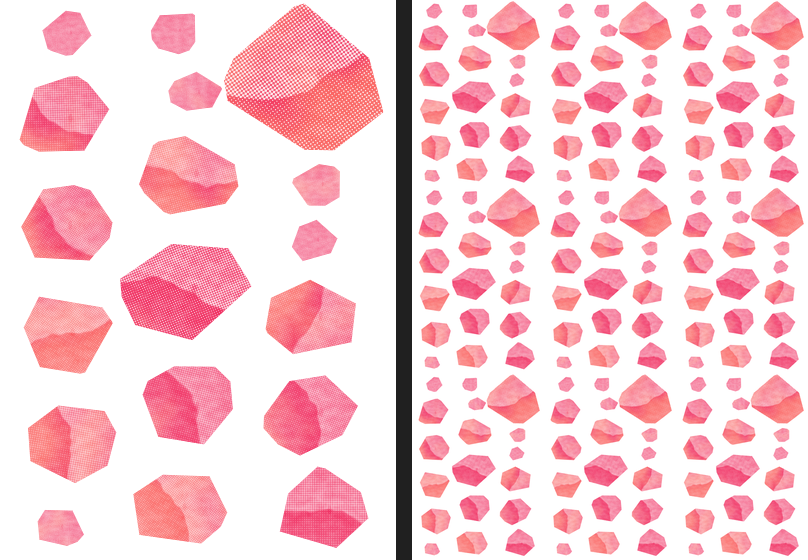
Left, the tile; right, the same tile 3 across and 3 down.
Reproduce this pattern procedurally as a WebGL 1 fragment shader.

```glsl
precision highp float;
// Faceted pink and coral stones, printed in halftone and scattered on white; tiles seamlessly.

uniform vec2 u_resolution;

const vec3 PAPER = vec3(1.0);
const vec3 PINK_INK = vec3(0.94, 0.17, 0.37);
const vec3 CORAL_INK = vec3(0.98, 0.38, 0.37);

// Lengths are in canvas heights.
const int COLUMNS = 3;
const int ROWS = 6;
const int SIDES = 6;
const vec3 COLUMN_X = vec3(0.16, 0.46, 0.81);  // over the tile width
const float SMALL = 0.047;
const float MEDIUM = 0.089;
const float BIG = 0.115;
const float LARGE = 0.150;
const float BIG_ID = 8.0;
const float LARGE_ID = 17.0;
const float SMALL_EVERY = 5.0;
const float FLATNESS = 1.15;       // width of a stone over its height
const float JITTER = 0.036;
const float SIDE_JITTER = 0.65;
const float BEVEL = 0.98;          // radius of the polygon that trims long corners
const float BEVEL_SIDES = 9.0;
const float EDGE_MARGIN = 1.06;    // clearance from the sides, over stone radius
const float SCREEN_PITCH = 0.036;  // halftone pitch over stone radius
const float FINE_CONTRAST = 0.2;   // halftone contrast of the small stones
const float COARSE_CONTRAST = 0.78;
const float LIGHT_TONE = 0.49;
const float DARK_TONE = 0.84;
const float GRAIN = 0.13;
const float TAU = 6.28319;

float hash(float n) {
  return fract(sin(n * 12.9898) * 43758.5);
}

vec2 direction(float angle) {
  return vec2(cos(angle), sin(angle));
}

float cornerSlope(vec2 cell, vec2 offset) {
  return dot(direction(TAU * hash(dot(cell, vec2(1.37, 7.91)))), offset);
}

float gradientNoise(vec2 p) {
  vec2 i = floor(p), f = fract(p), e = vec2(1.0, 0.0);
  vec2 u = f * f * f * (f * (f * 6.0 - 15.0) + 10.0);
  float low = mix(cornerSlope(i, f), cornerSlope(i + e, f - e), u.x);
  float high = mix(cornerSlope(i + e.yx, f - e.yx), cornerSlope(i + 1.0, f - 1.0), u.x);
  return mix(low, high, u.y);
}

// Small stones come singly in the first half of the ids and in pairs in the second.
float stoneRadius(float id) {
  float run = id > 9.5 ? 1.5 : 0.5;
  if (mod(id, SMALL_EVERY) < run) return SMALL;
  if (abs(id - BIG_ID) < 0.5) return BIG;
  if (abs(id - LARGE_ID) < 0.5) return LARGE;
  return MEDIUM;
}

// Distance to an irregular convex polygon of about unit radius, with bevelled corners.
float polygon(vec2 q, float seed) {
  q.y *= FLATNESS;
  float wedge = TAU / BEVEL_SIDES;
  float fold = mod(atan(q.y, q.x) + seed, wedge) - 0.5 * wedge;
  float d = length(q) * cos(fold) - BEVEL;
  for (int k = 0; k < SIDES; k++) {
    float n = seed * 9.1 + float(k);
    float turn = float(k) + hash(seed) + SIDE_JITTER * (hash(n) - 0.5);
    d = max(d, dot(q, direction(turn * TAU / float(SIDES))) - mix(0.70, 0.96, hash(n + 0.5)));
  }
  return d;
}

// Ink coverage of a dot screen; melts to its mean when finer than the pixels.
float halftone(vec2 q, float tone, float angle, float contrast, float pixel) {
  vec2 axis = direction(angle);
  vec2 s = vec2(dot(q, axis), dot(q, vec2(-axis.y, axis.x))) * TAU / SCREEN_PITCH;
  float wave = 0.5 + 0.25 * (cos(s.x) + cos(s.y));
  float pixelsPerDot = pixel / SCREEN_PITCH;
  float soft = 0.08 + 0.8 * pixelsPerDot;
  float ink = smoothstep(-soft, soft, wave - 1.0 + tone);
  return mix(tone, ink, contrast * (1.0 - smoothstep(0.4, 0.8, pixelsPerDot)));
}

vec3 shadeStone(vec2 q, float seed, float radius, float pixel) {
  vec2 wash = q + seed * 7.3;
  float grain = gradientNoise(wash * vec2(4.0, 7.0)) + 0.6 * gradientNoise(wash * 21.0);

  // Curved ridge between the light and the dark face; small stones are nearly flat.
  vec2 toDark = direction(-2.3 + 2.8 * (hash(seed + 0.3) - 0.5));
  float along = dot(q, vec2(-toDark.y, toDark.x));
  float depth = dot(q, toDark) - 0.03 + 0.14 * sin(3.0 * along + seed)
              + 0.08 * gradientNoise(wash * 4.0);
  float relief = radius < SMALL * 1.1 ? 0.12 : 1.0;
  float dark = relief * smoothstep(-1.5 * pixel, 1.5 * pixel, depth);

  float tone = mix(LIGHT_TONE - 0.14 * min(depth, 0.0), DARK_TONE - 0.2 * depth, dark);
  float fleck = length((q - vec2(0.16, 0.03)) / vec2(0.045, 0.09));
  tone += GRAIN * grain + 0.1 * (1.0 - smoothstep(0.7, 1.2, fleck));

  float warmth = 0.9 * hash(seed + 0.7) + 0.35 * gradientNoise(wash * 1.3)
               + 0.5 * dark * max(depth, 0.0);
  vec3 ink = mix(PINK_INK, CORAL_INK, smoothstep(0.5, 1.0, warmth));
  float contrast = mix(FINE_CONTRAST, COARSE_CONTRAST, smoothstep(SMALL, LARGE, radius));
  float screenAngle = hash(seed + 0.9) * TAU;
  return mix(PAPER, ink, halftone(q, clamp(tone, 0.1, 0.97), screenAngle, contrast, pixel));
}

void main() {
  vec2 p = gl_FragCoord.xy / u_resolution.y;
  float width = u_resolution.x / u_resolution.y;
  float pixel = 1.0 / u_resolution.y;
  vec3 color = PAPER;

  // Each column is filled with equal gaps; half a gap at either end joins across the seam.
  for (int c = 0; c < COLUMNS; c++) {
    float firstId = float(c * ROWS), filled = 0.0;
    for (int r = 0; r < ROWS; r++) filled += 2.0 * stoneRadius(firstId + float(r)) / FLATNESS;
    float gap = (1.0 - filled) / float(ROWS);
    float y = 0.0;
    for (int r = 0; r < ROWS; r++) {
      float id = firstId + float(r), seed = id + 1.0;
      float radius = stoneRadius(id);
      float halfStep = radius / FLATNESS + 0.5 * gap;
      float sway = JITTER * (1.0 - radius / LARGE) * (2.0 * hash(seed + 0.1) - 1.0);
      float margin = EDGE_MARGIN * radius;
      y += halfStep;
      vec2 center = vec2(clamp(COLUMN_X[c] * width + sway, margin, width - margin), y);
      y += halfStep;
      vec2 q = (p - center) / radius;
      float edge = polygon(q, seed) * radius / pixel;
      if (edge < 0.5) {
        vec3 stone = shadeStone(q, seed, radius, pixel / radius);
        color = mix(color, stone, clamp(0.5 - edge, 0.0, 1.0));
      }
    }
  }
  gl_FragColor = vec4(color, 1.0);
}
```
